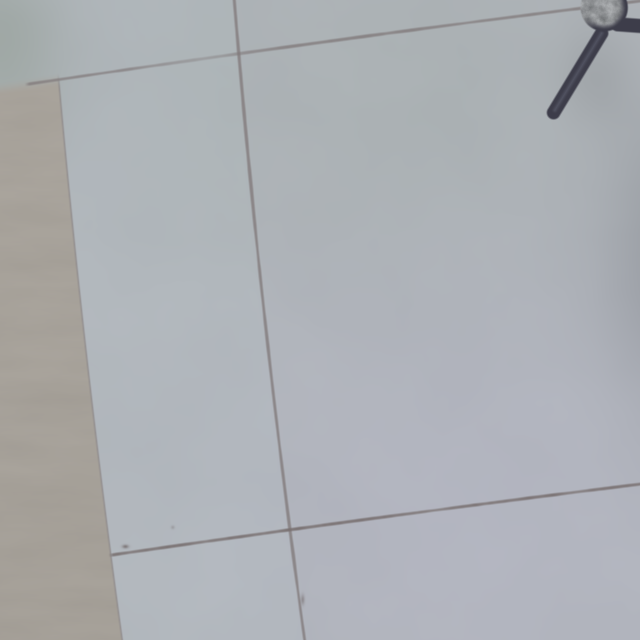
A WebGL 2 fragment shader for this texture:

```glsl
#version 300 es
precision highp float;

uniform vec2 u_resolution;
out vec4 fragColor;

const float TILE = 0.755;
const float BORDER = -0.285;
const vec3 TILE_COLOR = vec3(0.69, 0.705, 0.73);
const vec3 BORDER_COLOR = vec3(0.65, 0.63, 0.60);
const vec3 GROUT_COLOR = vec3(0.52, 0.495, 0.50);
const vec3 STAIN_COLOR = vec3(0.43, 0.39, 0.39);
const vec3 METAL_COLOR = vec3(0.24, 0.24, 0.29);

vec2 hashGradient(vec2 cell) {
  float n = fract(sin(dot(cell, vec2(127.1, 311.7))) * 43758.5);
  return vec2(cos(n * 6.2832), sin(n * 6.2832));
}

float gradientNoise(vec2 p) {
  vec2 i = floor(p), f = fract(p);
  vec2 w = f * f * f * (f * (f * 6.0 - 15.0) + 10.0);
  float a = dot(hashGradient(i), f);
  float b = dot(hashGradient(i + vec2(1, 0)), f - vec2(1, 0));
  float c = dot(hashGradient(i + vec2(0, 1)), f - vec2(0, 1));
  float d = dot(hashGradient(i + vec2(1, 1)), f - vec2(1, 1));
  return mix(mix(a, b, w.x), mix(c, d, w.x), w.y);
}

float fbm(vec2 p) {
  float sum = 0.0, amp = 0.5;
  for (int i = 0; i < 4; i++) {
    sum += amp * gradientNoise(p);
    p = p * 2.03 + 7.1;
    amp *= 0.5;
  }
  return sum;
}

// Distance to the nearest of evenly spaced lines
float repeatDistance(float x, float period) {
  return abs(fract(x / period + 0.5) - 0.5) * period;
}

float cover(float dist, float blur) {
  return 1.0 - smoothstep(-blur, blur, dist);
}

float glow(vec2 p, vec2 center, vec2 size) {
  vec2 q = (p - center) / size;
  return exp(-dot(q, q));
}

float capsule(vec2 p, vec2 a, vec2 b, float radius) {
  vec2 pa = p - a, ba = b - a;
  return length(pa - ba * clamp(dot(pa, ba) / dot(ba, ba), 0.0, 1.0)) - radius;
}

// Skewed, gently bent floor coordinates
vec2 floorCoords(vec2 p) {
  return vec2(p.x - 0.476 + p.y * (0.138 - 0.028 * p.y),
              p.y - 0.107 - p.x * (0.150 - 0.0135 * p.x));
}

// Broad light and shade over the glazed tiles
vec3 tileShade(vec2 p, vec2 f) {
  vec3 color = TILE_COLOR + 0.02 * fbm(p * 5.0);
  color += vec3(0.005, 0.012, 0.008) * cover(f.x, 0.01);
  color += vec3(0.01, 0.005, 0.022) * glow(p, vec2(0.75, 0.2), vec2(0.4, 0.35));
  color -= vec3(0.02, 0.01, 0.025) * glow(p, vec2(0.62, 0.85), vec2(0.4, 0.3));
  color -= 0.08 * glow(p, vec2(1.05, 0.6), vec2(0.11, 0.22));
  color -= vec3(0.07, 0.06, 0.09) * glow(p, vec2(0.0, 0.93), vec2(0.1, 0.14));
  return color;
}

vec3 drawStand(vec3 color, vec2 p, float blur) {
  vec2 foot = vec2(0.865, 0.824), knee = vec2(0.940, 0.948), hub = vec2(0.944, 0.988);
  color *= 1.0 - 0.07 * glow(p, vec2(0.93, 0.88), vec2(0.06, 0.08));
  float leg = capsule(p, foot, knee, 0.0105);
  float arm = capsule(p, vec2(0.965, 0.962), vec2(1.02, 0.958), 0.011);
  color = mix(color, METAL_COLOR, cover(min(leg, arm), blur));
  float shine = capsule(p, foot + vec2(0.002, 0.004), knee, 0.002);
  color = mix(color, vec3(0.36, 0.37, 0.43), 0.7 * cover(shine, 0.004));

  // Rounded hub with a dark lower rim
  float ring = length(p - hub) - 0.037;
  vec3 glass = vec3(0.57, 0.58, 0.59) + 0.35 * fbm(p * 55.0);
  float rim = smoothstep(-0.014, -0.002, ring) * smoothstep(-0.01, 0.03, p.x - p.y + 0.052);
  return mix(color, mix(glass, METAL_COLOR, rim), cover(ring, blur));
}

void main() {
  vec2 p = gl_FragCoord.xy / u_resolution;
  float blur = max(0.002, 1.0 / u_resolution.y);
  vec2 f = floorCoords(p);
  vec3 color = tileShade(p, f);

  // Matte border strip with faint grain
  float belowTop = cover(f.y - TILE, 0.012);
  float strip = cover(f.x - BORDER, blur) * belowTop;
  vec3 matte = BORDER_COLOR + 0.03 * fbm(p * vec2(6.0, 28.0)) + 0.015 * (p.y - 0.4);
  color = mix(color, matte, strip);
  float edge = cover(abs(f.x - BORDER) - 0.0012, blur) * belowTop;
  color = mix(color, GROUT_COLOR, 0.6 * edge);

  // Grout joints, stained unevenly
  float wear = fbm(p * 14.0 + 3.0);
  float width = 0.0023 + 0.0015 * wear;
  float isTop = step(0.5 * TILE, f.y);
  float rowStart = mix(BORDER, -0.335, isTop);
  float row = cover(repeatDistance(f.y, TILE) - width, blur) * smoothstep(-0.005, 0.005, f.x - rowStart);
  row *= 1.0 - isTop * (0.15 + 0.4 * glow(p, vec2(0.31, 0.91), vec2(0.08)));
  float column = cover(repeatDistance(f.x, TILE) - width, blur);
  float stain = clamp(0.35 + 1.8 * wear, 0.0, 1.0) * (1.0 - 0.6 * isTop);
  color = mix(color, GROUT_COLOR, 0.85 * column);
  color = mix(color, mix(GROUT_COLOR, STAIN_COLOR, stain), 0.9 * row);

  // Specks of dirt
  float speck = glow(p, vec2(0.196, 0.146), vec2(0.005, 0.003));
  speck += 0.4 * glow(p, vec2(0.27, 0.176), vec2(0.003)) + 0.7 * glow(p, vec2(0.473, 0.063), vec2(0.003, 0.008));
  color = mix(color, STAIN_COLOR, 0.7 * speck);

  fragColor = vec4(drawStand(color, p, blur), 1.0);
}
```
